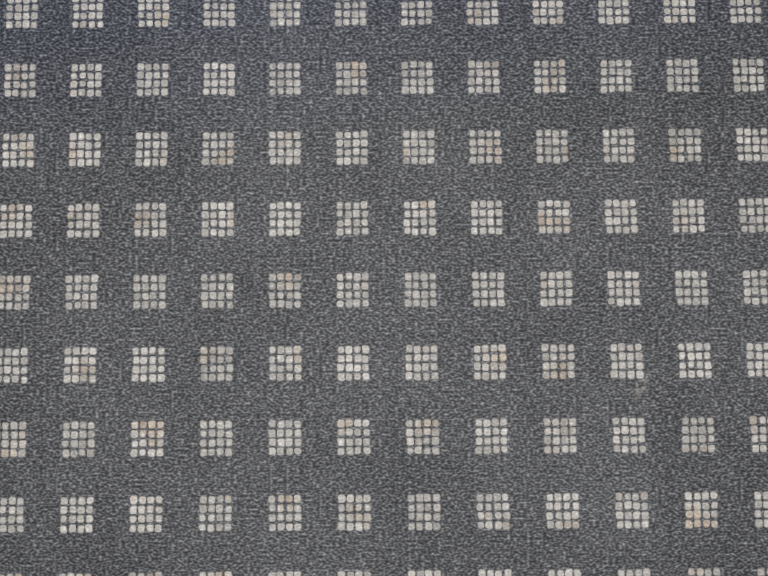
Write a Shadertoy shader that draws this pattern.

```glsl
// Charcoal loop-pile carpet with blocks of four by four pale dots, seen at a slight tilt

#define ANCHOR vec2(0.4948, 0.0174)   // centre of the reference block, y measured downwards
#define CELL vec2(0.1141, 0.1181)     // block spacing at the anchor
#define PERSPECTIVE 0.0645            // growth of the spacing towards the lower edge
#define TILT 0.0075                   // slope of the rows
#define DOT_PITCH 0.123               // dot spacing, in cells
#define DOT_HALF_WIDTH 0.40           // dot size, in pitches
#define EDGE_SOFTNESS 0.0019
#define GRAIN_FREQ vec2(175.0, 255.0)
#define GRAIN_AMOUNT 0.25
#define PILE_COLOUR vec3(0.370, 0.372, 0.378)
#define DOT_COLOUR vec3(0.785, 0.765, 0.740)

float hash(vec2 p) {
    vec3 q = fract(p.xyx * vec3(0.1031, 0.1030, 0.0973));
    q += dot(q, q.yzx + 33.33);
    return fract((q.x + q.y) * q.z);
}

float cornerSlope(vec2 corner, vec2 offset) {
    float angle = 6.28319 * hash(corner);
    return dot(vec2(cos(angle), sin(angle)), offset);
}

// Gradient noise, centred on zero
float noise(vec2 p) {
    vec2 i = floor(p), f = p - i;
    vec2 u = f * f * f * (f * (f * 6.0 - 15.0) + 10.0);
    vec2 e = vec2(1.0, 0.0);
    float low = mix(cornerSlope(i, f), cornerSlope(i + e, f - e), u.x);
    float high = mix(cornerSlope(i + e.yx, f - e.yx), cornerSlope(i + 1.0, f - 1.0), u.x);
    return mix(low, high, u.y);
}

float fbm(vec2 p) {
    float sum = 0.0, amplitude = 1.0;
    for (int i = 0; i < 4; i++) {
        sum += amplitude * noise(p);
        p = p * 2.03 + 17.3;
        amplitude *= 0.55;
    }
    return sum;
}

// Canvas position to block coordinates; block centres lie on integers
vec2 blockCoords(vec2 p) {
    vec2 v = vec2(p.x, 1.0 - p.y) - ANCHOR;
    v.y += TILT * v.x;
    return v / (CELL * (1.0 + PERSPECTIVE * v.y));
}

// Returns dot coverage and the brightness of the nearest dot
vec2 dotBlock(vec2 q, float fray, float softness) {
    vec2 block = floor(q + 0.5);
    vec2 g = (q - block) / DOT_PITCH + 2.0;
    vec2 cell = clamp(floor(g), 0.0, 3.0);
    vec2 id = block * 4.0 + cell + 200.0;
    vec2 jitter = vec2(hash(id), hash(id + 71.0)) - 0.5;
    vec2 e = abs(g - cell - 0.5 - 0.13 * jitter);
    float halfWidth = DOT_HALF_WIDTH + 0.07 * (hash(id + 19.0) - 0.5);
    float corner = 0.27;
    float d = length(max(e - halfWidth + corner, 0.0)) - corner + 0.16 * fray;
    d *= DOT_PITCH * CELL.x;
    float wear = 0.15 * hash(id + 43.0) + 0.09 * hash(block + 97.0);
    return vec2(1.0 - smoothstep(-softness, softness, d), 1.06 - wear);
}

void mainImage(out vec4 fragColor, in vec2 fragCoord) {
    vec2 p = fragCoord / iResolution.y;
    float softness = max(EDGE_SOFTNESS, 0.9 / iResolution.y);

    // Fine yarn grain, stretched along the knitted rows
    float yarn = noise(p * GRAIN_FREQ + 5.0);
    float tuft = noise(p * GRAIN_FREQ * vec2(0.43, 0.57) + 61.0);
    float grain = yarn + 0.42 * tuft;
    grain += 0.45 * (grain * grain - 0.07);
    float rib = sin(p.y * 720.0 + 1.5 * noise(p * 9.0));

    // Pile with broad traffic shading and a cooler, darker far edge
    float shade = 0.035 * fbm(p * 3.1 + 8.0) + 0.022 * fbm(p * 21.0 + 3.0);
    vec2 c = p - vec2(0.70, 0.45);
    shade += 0.016 - 0.07 * dot(c, c);
    vec3 pile = PILE_COLOUR + shade + GRAIN_AMOUNT * grain + 0.010 * rib;
    float farEdge = smoothstep(0.60, 1.05, p.y - 0.12 * p.x);
    pile += farEdge * vec3(-0.022, -0.016, 0.012);

    // Scattered dark soiling
    float soil = smoothstep(0.50, 0.70, noise(p * 13.0 + 31.0));
    pile *= 1.0 - 0.22 * soil;

    // Pale dots, frayed by the yarn
    vec2 dots = dotBlock(blockCoords(p), tuft + 0.4 * yarn, softness);
    vec3 pale = DOT_COLOUR * dots.y + 0.14 * grain + 0.5 * shade;
    pale *= mix(vec3(1.0), vec3(0.97, 0.92, 0.87), smoothstep(0.15, 0.5, noise(p * 17.0)));
    vec3 colour = mix(pile, pale, 0.96 * dots.x);

    // Small chalky scuff
    vec2 s = (p - vec2(1.115, 0.345)) / vec2(0.010, 0.040);
    s.x -= 0.35 * s.y;
    float scuff = exp(-dot(s, s)) * smoothstep(-0.1, 0.4, noise(p * 70.0));
    colour = mix(colour, vec3(0.75, 0.71, 0.67), 0.65 * scuff);

    fragColor = vec4(clamp(colour, 0.0, 1.0), 1.0);
}
```
